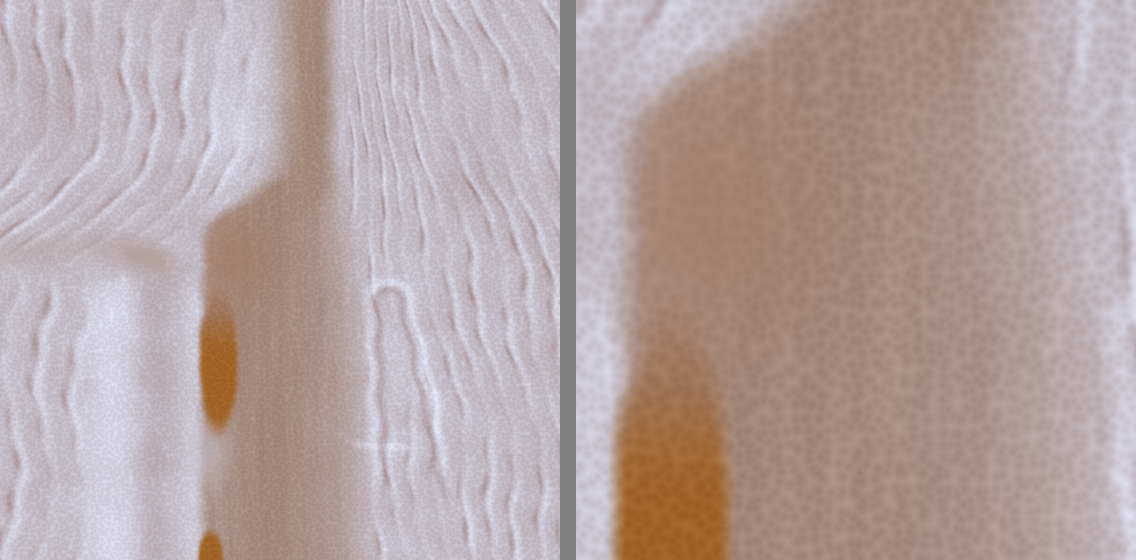
Left, the full canvas; right, a detail of the centre.
This texture is drawn by a WebGL 1 fragment shader. Its source:

```glsl
precision highp float;

uniform vec2 u_resolution;

const vec3 BASE = vec3(0.76, 0.73, 0.77);
const vec3 LIGHT = vec3(0.82, 0.81, 0.865);
const vec3 SHADOW = vec3(0.715, 0.655, 0.68);
const vec3 TAN = vec3(0.69, 0.60, 0.57);
const vec3 BROWN = vec3(0.64, 0.53, 0.47);
const vec3 RUST = vec3(0.63, 0.47, 0.38);
const vec3 AMBER = vec3(0.63, 0.38, 0.13);

float hash(vec2 p) {
  vec3 q = fract(p.xyx * vec3(0.1031, 0.1030, 0.0973));
  q += dot(q, q.yzx + 33.33);
  return fract((q.x + q.y) * q.z);
}

// Distance to the nearest jittered cell point
float cellular(vec2 p) {
  vec2 cell = floor(p);
  float nearest = 4.0;
  for (int j = -1; j <= 1; j++) {
    for (int i = -1; i <= 1; i++) {
      vec2 id = cell + vec2(float(i), float(j));
      vec2 offset = id + vec2(hash(id), hash(id + 57.0)) - p;
      nearest = min(nearest, dot(offset, offset));
    }
  }
  return sqrt(nearest);
}

// Layered sines, roughly -1 to 1
float waves(vec2 p) {
  float sum = 0.0;
  float gain = 0.5;
  for (int i = 0; i < 4; i++) {
    sum += gain * sin(p.x + 1.7 * sin(p.y)) * cos(0.8 * p.y + 0.6 * p.x);
    p = mat2(1.5, 1.1, -1.1, 1.5) * p + 2.3;
    gain *= 0.6;
  }
  return sum;
}

float bell(float x, float width) {
  return exp(-x * x / (width * width));
}

float blob(vec2 p, vec2 center, vec2 size) {
  vec2 q = (p - center) / size;
  return exp(-dot(q, q));
}

float lens(vec2 p, vec2 center, vec2 size, float blur) {
  return 1.0 - smoothstep(1.0 - blur, 1.0 + blur, length((p - center) / size));
}

// Bright crests with a thin dark crease, broken along their length
float ridges(float across, float along, float count, float seed) {
  float s = across * count + 0.25 * sin(along * 17.0 + across * 9.0 + seed);
  s += 0.07 * sin(along * 61.0 + across * 23.0);
  float id = floor(s);
  float rnd = hash(vec2(id, seed));
  float d = s - id - mix(0.42, 0.62, rnd);
  float fade = 0.5 + 0.5 * sin(along * mix(9.0, 24.0, rnd) + rnd * 40.0);
  float broken = 0.6 + 0.4 * sin(along * 85.0 + rnd * 70.0);
  float crest = bell(d, 0.17) * mix(0.4, 1.35, fade);
  float crease = bell(d + 0.24, 0.12) * mix(0.3, 2.1, fade) * broken;
  return crest - crease;
}

// Line of light around a rounded arch that widens downwards
float arch(vec2 p, vec2 top, float radius) {
  float below = max(top.y - p.y, 0.0);
  float d = length(vec2(p.x - top.x - 0.13 * below, max(p.y - top.y, 0.0)));
  d -= radius + 0.09 * below + 0.003 * sin(p.y * 70.0);
  float ends = smoothstep(0.08, 0.18, p.y);
  return ends * (bell(d, 0.010) - 1.1 * bell(d + 0.016, 0.007));
}

float fibre(vec2 p, vec2 a, vec2 b, float width) {
  vec2 ab = b - a;
  float t = clamp(dot(p - a, ab) / dot(ab, ab), 0.0, 1.0);
  return bell(length(p - a - ab * t), width);
}

vec3 skinColor(float tone) {
  return BASE + (tone > 0.0 ? LIGHT - BASE : BASE - SHADOW) * tone;
}

void main() {
  vec2 uv = gl_FragCoord.xy / u_resolution;
  float x = uv.x;
  float y = uv.y;
  float grain = cellular(uv * 150.0) - 0.47;
  float mottle = waves(uv * 22.0);
  float wobble = 0.008 * waves(uv * vec2(14.0, 30.0));

  // Channel outline
  float neck = smoothstep(0.57, 0.72, y);
  float leftEdge = mix(0.363, 0.505, neck) + wobble;
  float rightEdge = mix(0.635, 0.592, smoothstep(0.3, 0.75, y)) + wobble;
  float leftSoft = mix(0.014, 0.045, neck);
  float rightSoft = mix(0.055, 0.022, neck);
  float channel = smoothstep(leftEdge - leftSoft, leftEdge + leftSoft, x);
  channel *= 1.0 - smoothstep(rightEdge - rightSoft, rightEdge + rightSoft, x);
  float leftSide = 1.0 - smoothstep(leftEdge - 0.09, leftEdge - 0.03, x);
  float rightSide = smoothstep(rightEdge - 0.01, rightEdge + 0.05, x);
  float upper = smoothstep(0.52, 0.60, y);
  float lower = 1.0 - smoothstep(0.47, 0.53, y);

  // Ridge fields: bent above the seam, upright below it, fanning to the right
  float bend = max(0.82 - y, 0.0);
  float fan = (0.07 * y + 0.19 * y * y) * smoothstep(0.53, 0.8, x);
  float whiteBand = bell(x - 0.20, 0.055) * lower;
  float tone = 0.9 * ridges(x + 2.6 * bend * bend, y, 19.0, 3.0) * leftSide * upper;
  tone += 0.9 * ridges(x, y, 17.0, 8.0) * leftSide * lower * (1.0 - whiteBand)
        * (1.0 - smoothstep(0.22, 0.28, x));
  float archArea = blob(uv, vec2(0.71, 0.34), vec2(0.07, 0.17));
  tone += 0.9 * ridges(x + fan, y, 23.0, 5.0) * rightSide * (1.0 - 0.8 * archArea);
  tone += 1.1 * arch(uv, vec2(0.695, 0.46), 0.037);
  tone += 0.9 * fibre(uv, vec2(0.59, 0.235), vec2(0.64, 0.205), 0.007);
  tone += 0.9 * fibre(uv, vec2(0.64, 0.205), vec2(0.73, 0.20), 0.007);

  // Broad pale and pink areas
  tone += 1.3 * whiteBand + 0.3 * archArea;
  tone += 0.8 * blob(uv, vec2(0.42, 0.78), vec2(0.06, 0.15));
  tone += 0.7 * bell(x - 0.345, 0.022) * lower;
  tone -= 0.6 * bell(x - 0.275, 0.028) * lower;
  tone -= 0.5 * blob(uv, vec2(0.09, 0.83), vec2(0.06, 0.12));
  tone -= 0.6 * blob(uv, vec2(0.84, 0.68), vec2(0.07, 0.05));
  tone += 0.45 * mottle + 1.2 * grain;
  vec3 color = skinColor(tone);

  // Tan seam on the left
  float seam = bell(y - 0.54 - 0.02 * sin(x * 12.0), 0.028) * leftSide;
  color = mix(color, TAN, seam * (0.3 + 0.45 * bell(x - 0.27, 0.06)));

  // Brown channel with upright striations
  float depth = bell(x - mix(0.47, 0.55, neck), 0.10);
  float stripes = waves(vec2(x * 120.0, y * 9.0));
  vec3 floorColor = mix(TAN, BROWN, clamp(depth * 1.15 + 0.2 * mottle, 0.0, 1.0));
  floorColor += 0.025 * stripes + 0.07 * grain;
  color = mix(color, floorColor, channel * 0.95);

  // Rusty patch, pale gap and amber lenses
  color = mix(color, RUST, 0.6 * channel * blob(uv, vec2(0.405, 0.54), vec2(0.07, 0.08)));
  color = mix(color, BASE, 0.6 * blob(uv, vec2(0.375, 0.19), vec2(0.035, 0.06)));
  float amber = lens(uv, vec2(0.391 + 0.3 * wobble, 0.355), vec2(0.034, 0.122), 0.22);
  amber = max(amber, lens(uv, vec2(0.376, 0.0), vec2(0.022, 0.05), 0.25));
  vec3 amberColor = mix(AMBER, RUST, smoothstep(0.36, 0.47, y)) + 0.06 * grain;
  color = mix(color, amberColor, amber * 0.95);

  gl_FragColor = vec4(clamp(color, 0.0, 1.0), 1.0);
}
```
